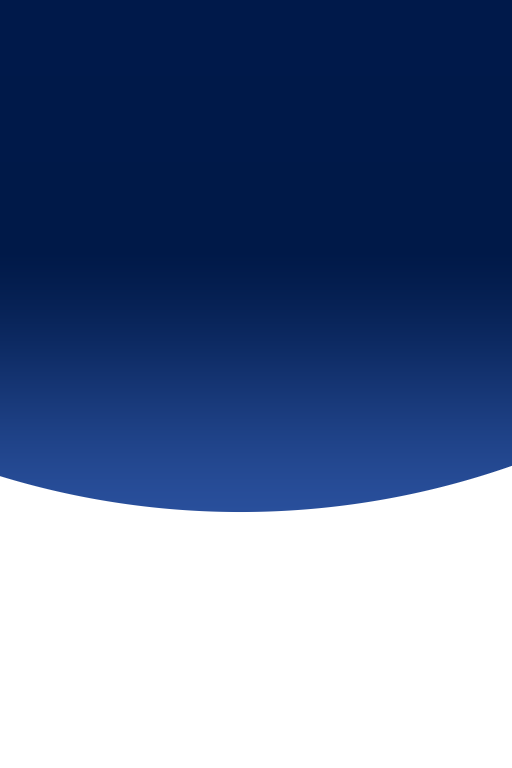
A WebGL 1 fragment shader for this background:

```glsl
precision highp float;

uniform vec2 u_resolution;

// Colours
const vec3 NAVY_TOP = vec3(0.0, 0.098, 0.290);
const vec3 NAVY_DEEP = vec3(0.0, 0.098, 0.282);
const vec3 ROYAL_BLUE = vec3(0.160, 0.310, 0.610);
const vec3 WHITE = vec3(1.0);

// Layout, in canvas heights; x is measured from the middle
const float FADE_TOP = 0.672;
const float ARC_BOTTOM = 0.3333;
const float ARC_RADIUS = 1.070;
const float ARC_SHIFT = -0.0205;
const float FADE_EASE = 0.5;

// Flat navy above, easing into a brighter blue towards the arc
vec3 skyColor(float y) {
  vec3 navy = mix(NAVY_DEEP, NAVY_TOP, smoothstep(FADE_TOP, 1.0, y));
  float t = clamp((FADE_TOP - y) / (FADE_TOP - ARC_BOTTOM), 0.0, 1.0);
  float eased = mix(t, smoothstep(0.0, 1.0, t), FADE_EASE);
  return mix(navy, ROYAL_BLUE, eased);
}

// Signed distance to the large disc, negative inside
float discDistance(vec2 p) {
  vec2 center = vec2(ARC_SHIFT, ARC_BOTTOM + ARC_RADIUS);
  return length(p - center) - ARC_RADIUS;
}

void main() {
  vec2 p = gl_FragCoord.xy / u_resolution.y;
  p.x -= 0.5 * u_resolution.x / u_resolution.y;

  // Antialiased lower edge of the disc, one pixel wide
  float outside = clamp(discDistance(p) * u_resolution.y + 0.5, 0.0, 1.0);

  gl_FragColor = vec4(mix(skyColor(p.y), WHITE, outside), 1.0);
}
```
